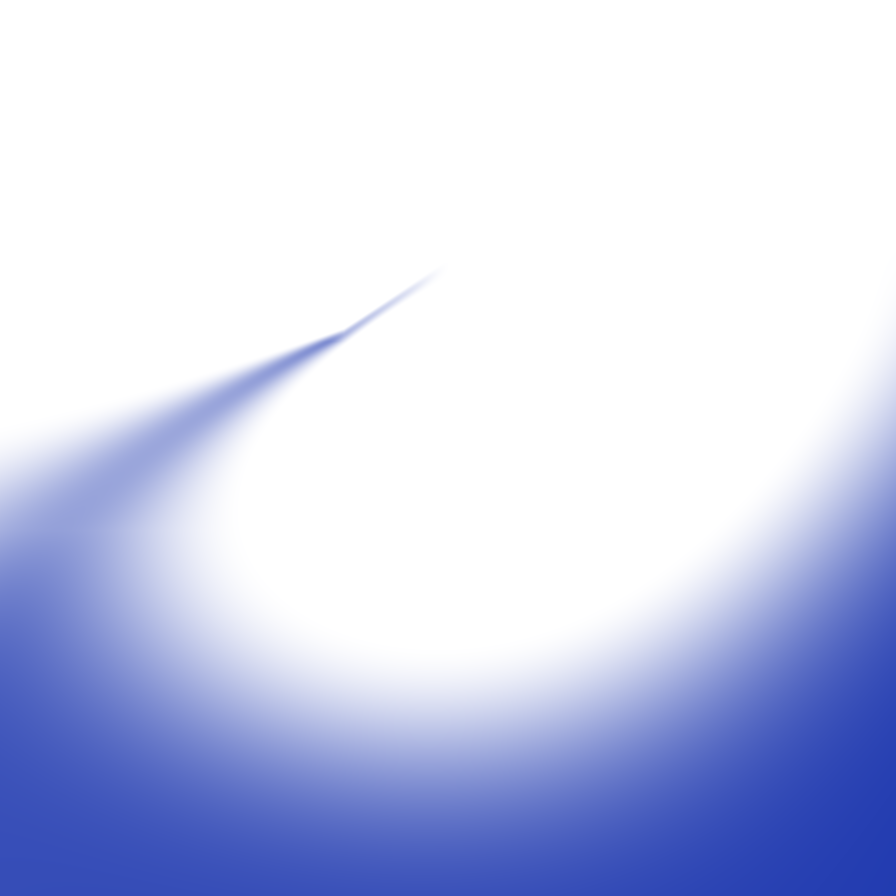
Write a Shadertoy shader that draws this background.

```glsl
// A soft blue wave on white: a leaning, egg-shaped hollow fades outward into
// deep blue, and a sloping crest line cuts the blue off above, so that the
// two fades pinch into a thin curling tip.

// Blue gathered outside the hollow; p.y is the depth below the top edge.
float hollowFade(vec2 p) {
    // Sheared ellipse: the centre line bends to the right as it rises.
    float rise = 0.725 - p.y;
    float centreX = 0.490 + 0.18 * rise + rise * rise;
    float radius = length(vec2((p.x - centreX) / 0.302, (p.y - 0.465) / 0.260));

    // The fade tightens towards the tip on the left.
    float tipWidth = clamp((p.y - 0.358) / 0.234, 0.1, 1.0);
    float width = mix(tipWidth, 1.0, smoothstep(0.46, 0.78, p.x));
    float reach = max(radius - 0.98, 0.0) / width;
    return 1.0 - exp(-2.3 * pow(reach, 1.8));
}

// Blue kept below the crest line, softer towards both sides.
float crestFade(vec2 p) {
    float x = min(p.x, 0.547);
    float crest = 0.471 - 0.2 * x - 0.192 * x * x - 0.3 * max(x - 0.384, 0.0);
    float softness = 0.0052
        + 0.109 * pow(max(1.0 - p.x / 0.384, 0.0), 1.6)
        + 0.052 * smoothstep(0.65, 1.0, p.x);
    float below = max(p.y - crest, 0.0) / softness;
    return 1.0 - exp(-0.7 * below * below);
}

// Dissolves the far end of the tip without touching the lower basin.
float tipFade(vec2 p) {
    float pastTip = smoothstep(0.40, 0.505, p.x) * (1.0 - smoothstep(0.78, 0.92, p.x));
    float upper = 1.0 - smoothstep(0.39, 0.58, p.y);
    return 1.0 - pastTip * upper;
}

void mainImage(out vec4 fragColor, in vec2 fragCoord) {
    vec2 p = fragCoord / iResolution.xy;
    p.y = 1.0 - p.y;

    // The blue deepens slightly towards the right.
    float density = hollowFade(p) * crestFade(p) * tipFade(p);
    density *= 0.91 + 0.09 * p.x;

    vec3 deepBlue = vec3(0.13, 0.23, 0.69);
    fragColor = vec4(mix(vec3(1.0), deepBlue, density), 1.0);
}
```
